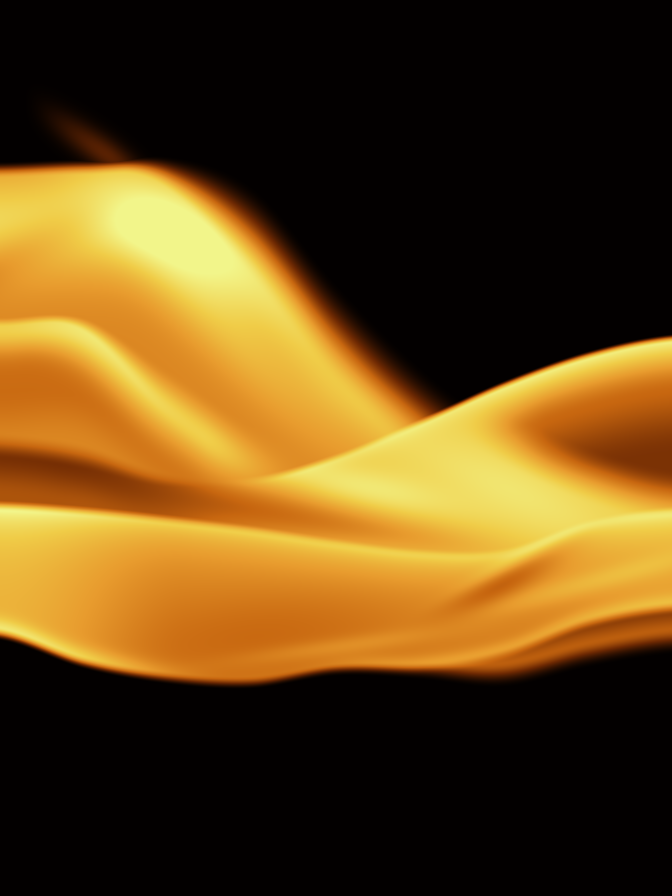
This background is drawn by a WebGL 2 fragment shader. Its source:

```glsl
#version 300 es
precision highp float;

uniform vec2 u_resolution;
out vec4 fragColor;

// Smooth profile through nine evenly spaced heights
float profile(float x, float h[9]) {
    float s = clamp(x, 0.0, 0.9999) * 8.0;
    int i = int(s);
    float f = fract(s);
    float a = h[max(i - 1, 0)], b = h[i], c = h[i + 1], d = h[min(i + 2, 8)];
    return b + 0.5 * f * (c - a + f * (2.0 * a - 5.0 * b + 4.0 * c - d + f * (3.0 * (b - c) + d - a)));
}

float bell(float v, float width) {
    return exp(-v * v / (width * width));
}

// Bell around a point, stretched along a slope
float blob(vec2 p, vec2 centre, vec2 size, float slope) {
    vec2 q = p - centre;
    return bell(q.x, size.x) * bell(q.y - slope * q.x, size.y);
}

// Heat from black through brown and orange to pale yellow
vec3 flameColour(float heat) {
    vec3 ramp[6] = vec3[6](
        vec3(0.01, 0.0, 0.0), vec3(0.43, 0.16, 0.01), vec3(0.78, 0.40, 0.06),
        vec3(0.91, 0.61, 0.18), vec3(0.94, 0.80, 0.28), vec3(0.95, 0.96, 0.54));
    float s = clamp(heat, 0.0, 1.0) * 5.0;
    vec3 colour = ramp[0];
    for (int i = 1; i < 6; i++)
        colour = mix(colour, ramp[i], clamp(s - float(i - 1), 0.0, 1.0));
    return colour;
}

// Rear sheet with a soft falling shoulder
float rearSheet(vec2 p) {
    float top = profile(p.x, float[9](0.815, 0.818, 0.816, 0.766, 0.656, 0.563, 0.492, 0.44, 0.40));
    float depth = top - p.y;
    float soft = mix(0.014, 0.085, smoothstep(0.18, 0.42, p.x));
    float heat = 0.52 + mix(0.34, 0.2, smoothstep(0.3, 0.6, p.x)) * bell(depth - 0.065, 0.06);
    heat += 0.24 * blob(p, vec2(0.26, 0.735), vec2(0.14, 0.07), -0.55);
    heat += 0.14 * blob(p, vec2(0.35, 0.62), vec2(0.16, 0.05), -0.7);
    heat -= 0.13 * blob(p, vec2(0.0, 0.71), vec2(0.17, 0.03), 0.35);
    heat += 0.1 * blob(p, vec2(0.64, 0.535), vec2(0.13, 0.035), -0.2);
    heat *= smoothstep(-0.35 * soft, soft, depth);
    float wisp = bell(p.y - 0.87 + 0.48 * (p.x - 0.07), 0.02);
    return max(heat, 0.16 * wisp * smoothstep(0.03, 0.16, p.x) * smoothstep(0.25, 0.16, p.x));
}

// Small rolling wave on the left
float innerWave(vec2 p, float heat) {
    float top = profile(p.x, float[9](0.643, 0.641, 0.572, 0.510, 0.478, 0.45, 0.43, 0.42, 0.41));
    float depth = top - p.y;
    float soft = mix(0.008, 0.045, smoothstep(0.08, 0.3, p.x));
    float reach = mix(0.026, 0.05, smoothstep(0.03, 0.22, p.x));
    float wave = 0.42 + mix(0.4, 0.52, smoothstep(0.0, 0.15, p.x)) * bell(max(depth - 0.01, 0.0), reach);
    wave -= 0.16 * smoothstep(0.3, 0.45, p.x);
    wave += 0.1 * smoothstep(0.08, 0.14, depth);
    return mix(heat, wave, smoothstep(-0.4 * soft, soft, depth) * smoothstep(0.48, 0.3, p.x));
}

// Middle sheet, dark at the left and rising into the right wing
float middleSheet(vec2 p, float heat) {
    float top = profile(p.x, float[9](0.508, 0.495, 0.467, 0.466, 0.491, 0.530, 0.572, 0.605, 0.624));
    float depth = top - p.y;
    float sheet = mix(0.22, 0.82, smoothstep(0.08, 0.62, p.x));
    sheet += 0.12 * smoothstep(0.015, 0.06, depth) * smoothstep(0.3, 0.1, p.x);
    sheet += 0.16 * blob(p, vec2(0.5, 0.462), vec2(0.16, 0.022), -0.15);
    sheet -= 0.26 * blob(p, vec2(0.52, 0.413), vec2(0.22, 0.024), -0.13);
    sheet += 0.1 * blob(p, vec2(0.76, 0.455), vec2(0.14, 0.035), -0.3);
    // Shaded underside of the wing
    float fold = profile(p.x, float[9](0.75, 0.72, 0.69, 0.64, 0.60, 0.555, 0.4987, 0.457, 0.431));
    float shade = smoothstep(-0.02, 0.045, p.y - fold) * smoothstep(0.62, 0.82, p.x);
    float wing = mix(0.86, 0.42, smoothstep(0.0, 0.06, depth));
    wing -= 0.19 * smoothstep(0.045, 0.13, depth);
    sheet = mix(sheet, wing, shade);
    sheet += 0.22 * exp(-max(depth, 0.0) / 0.01) * smoothstep(0.23, 0.45, p.x);
    float soft = mix(0.02, 0.007, smoothstep(0.1, 0.35, p.x));
    return mix(heat, sheet, smoothstep(-0.5 * soft, soft, depth));
}

// Lower sheet with a crease and a brown tail
float lowerSheet(vec2 p, float heat) {
    float top = profile(p.x, float[9](0.436, 0.430, 0.4205, 0.409, 0.3945, 0.383, 0.384, 0.415, 0.430));
    float base = profile(p.x, float[9](0.290, 0.258, 0.241, 0.236, 0.250, 0.248, 0.242, 0.264, 0.279));
    float hem = profile(p.x, float[9](0.20, 0.20, 0.20, 0.23, 0.254, 0.254, 0.271, 0.306, 0.323));
    float depth = top - p.y, rise = p.y - base;
    float sheet = 0.48 + 0.34 * exp(-max(depth, 0.0) / 0.035);
    sheet += 0.1 * exp(-max(depth, 0.0) / 0.008);
    sheet += 0.2 * smoothstep(0.28, 0.0, p.x) + 0.12 * smoothstep(0.75, 1.0, p.x);
    sheet -= 0.08 * blob(p, vec2(0.4, 0.295), vec2(0.22, 0.05), 0.1);
    sheet += 0.26 * bell(rise - 0.006, 0.014) * smoothstep(0.35, 0.1, p.x);
    sheet -= 0.22 * blob(p, vec2(0.76, 0.355), vec2(0.085, 0.02), 0.375);
    sheet += 0.14 * blob(p, vec2(0.77, 0.378), vec2(0.09, 0.011), 0.4);
    sheet += 0.12 * blob(p, vec2(0.87, 0.348), vec2(0.18, 0.013), 0.2);
    sheet += 0.1 * blob(p, vec2(0.5, 0.278), vec2(0.15, 0.01), 0.1);
    sheet += 0.13 * bell(p.y - hem - 0.004, 0.01) * smoothstep(0.4, 0.65, p.x);
    float tail = 0.24 + 0.14 * bell(rise - 0.016, 0.016);
    sheet = mix(tail, sheet, smoothstep(-0.01, 0.006, p.y - hem));
    heat = mix(heat, sheet, smoothstep(-0.006, 0.007, depth));
    float soft = mix(0.01, 0.02, smoothstep(0.5, 0.8, p.x));
    return heat * smoothstep(-0.5 * soft, soft, rise);
}

void main() {
    vec2 p = gl_FragCoord.xy / u_resolution;
    float heat = rearSheet(p);
    heat = innerWave(p, heat);
    heat = middleSheet(p, heat);
    heat = lowerSheet(p, heat);
    fragColor = vec4(flameColour(heat), 1.0);
}
```
